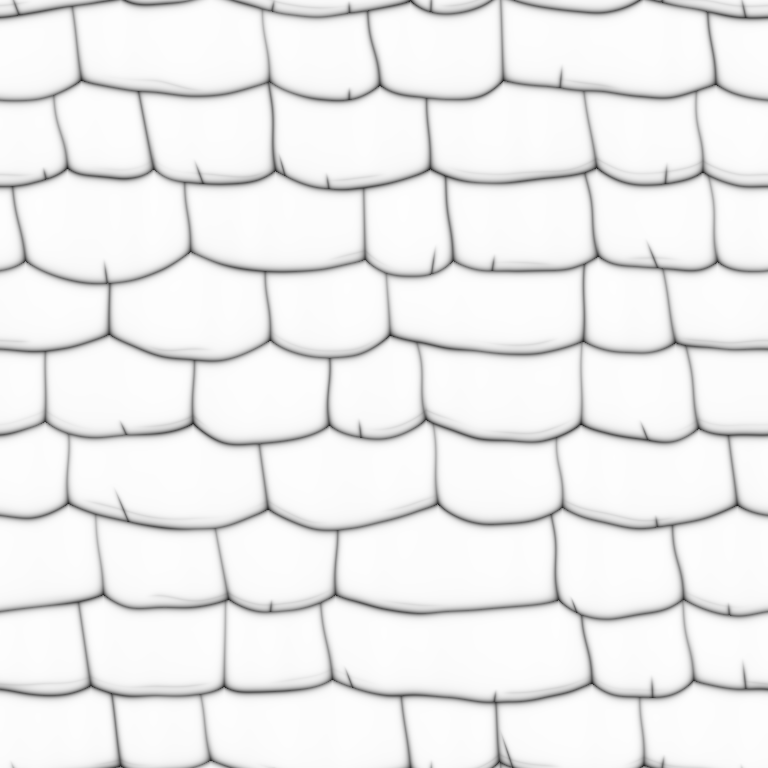
Write a Shadertoy shader that draws this texture map.

```glsl
const float ROWS = 9.0;
const float MIN_TILES = 5.0;        // shingles per row, some rows get one more
const float JOINT_JITTER = 0.74;    // share of a cell a joint may wander in
const float ROW_JITTER = 0.010;
const float SAG = 0.023;            // depth of the rounded lower edge
const float MAX_SLANT = 0.20;
const float EDGE_SOFTNESS = 0.0034;
const float EDGE_INK = 0.76;
const float JOINT_SOFTNESS = 0.0022;
const float CRACK_CELLS = 10.0;
const float CRACK_CHANCE = 0.30;
const float CRACK_SOFTNESS = 0.0019;
const float LIP_INK = 0.13;
const float PAPER = 0.995;
const float TAU = 6.28319;

float hash(vec2 p) {
    return fract(sin(dot(p, vec2(127.1, 311.7))) * 43758.5453);
}

// Value noise along x that wraps after the given number of cells
float noise(float x, float cells, float seed) {
    float t = x * cells;
    float i = floor(t);
    float f = smoothstep(0.0, 1.0, t - i);
    return mix(hash(vec2(mod(i, cells), seed)),
               hash(vec2(mod(i + 1.0, cells), seed)), f);
}

float tileCount(float row) {
    return MIN_TILES + step(0.5, hash(vec2(row, 3.7)));
}

float jointX(float row, float i, float count) {
    float h = hash(vec2(mod(i, count), row + 20.0));
    return (i + 0.5 + JOINT_JITTER * (h - 0.5)) / count;
}

// Height of the scalloped lower edge of a row
float edgeY(float rowIndex, float x) {
    float row = mod(rowIndex, ROWS);
    float count = tileCount(row);
    float cell = floor(x * count);
    if (x < jointX(row, cell, count)) cell -= 1.0;
    float left = jointX(row, cell, count);
    float width = jointX(row, cell + 1.0, count) - left;
    float across = abs(2.0 * (x - left) / width - 1.0);

    float depth = SAG * smoothstep(-0.04, 0.2, width);
    depth *= 0.65 + 0.5 * hash(vec2(mod(cell, count), row + 40.0));
    float sag = depth * (1.0 - pow(across, 2.8));

    float wave = 0.005 * sin(TAU * (2.0 * x + hash(vec2(row, 5.1))))
               + 0.003 * sin(TAU * (5.0 * x + hash(vec2(row, 6.3))))
               + 0.004 * (noise(x, 24.0, row + 60.0) - 0.5);
    return rowIndex / ROWS + ROW_JITTER * (hash(vec2(row, 8.9)) - 0.5) + wave - sag;
}

float stroke(float dist, float softness, float pixel) {
    return exp(-sqrt(dist * dist + 0.2 * pixel * pixel) / softness);
}

// Slanted gaps between neighbours, darkest at the foot
float jointInk(float row, float x, float h, float pixel) {
    float count = tileCount(row);
    float cell = floor(x * count);
    float foot = exp(-max(h, 0.0) / 0.018);
    float light = 1.0;
    for (float i = -1.0; i <= 1.0; i++) {
        float id = mod(cell + i, count);
        float slant = MAX_SLANT * (hash(vec2(id, row + 80.0)) - 0.1);
        float bend = 0.004 * (hash(vec2(id, row + 100.0)) - 0.5) * sin(h * 60.0);
        float dist = x - jointX(row, cell + i, count) + slant * h + bend;
        float faint = 0.28 + 0.38 * hash(vec2(id, row + 120.0));
        float ink = mix(faint, 0.74, max(foot, 0.6 * exp(-h / 0.05)));
        light *= 1.0 - ink * stroke(dist, JOINT_SOFTNESS * (1.0 + 1.1 * foot), pixel);
    }
    return 1.0 - light;
}

// Short tapered splits rising from the lower edge
float crackInk(float row, float x, float h, float pixel) {
    float cell = floor(x * CRACK_CELLS);
    vec2 id = vec2(cell, row + 140.0);
    float present = step(hash(id), CRACK_CHANCE);
    float size = hash(id + 17.0);
    float height = 0.018 + 0.03 * size * size;
    float center = (cell + 0.25 + 0.5 * hash(id + 31.0)) / CRACK_CELLS;
    float lean = 0.7 * (hash(id + 47.0) - 0.3);
    float taper = 1.0 - smoothstep(0.3, 1.0, h / height);
    return present * taper * 0.68 * stroke(x - center + lean * h, CRACK_SOFTNESS, pixel);
}

void mainImage(out vec4 fragColor, in vec2 fragCoord) {
    vec2 uv = fragCoord / iResolution.y;
    float pixel = 1.0 / iResolution.y;

    // Find the row whose shingle covers this point
    float rowIndex = floor(uv.y * ROWS);
    if (uv.y < edgeY(rowIndex, uv.x)) rowIndex -= 1.0;
    else if (uv.y >= edgeY(rowIndex + 1.0, uv.x)) rowIndex += 1.0;
    float row = mod(rowIndex, ROWS);
    float above = mod(rowIndex + 1.0, ROWS);
    float h = uv.y - edgeY(rowIndex, uv.x);
    float gap = edgeY(rowIndex + 1.0, uv.x) - uv.y;

    // Edge lines with uneven weight
    float lowInk = EDGE_INK * (0.75 + 0.3 * noise(uv.x, 19.0, row + 160.0));
    float highInk = EDGE_INK * (0.75 + 0.3 * noise(uv.x, 19.0, above + 160.0));
    float light = 1.0 - lowInk * stroke(h, EDGE_SOFTNESS, pixel);
    light *= 1.0 - highInk * stroke(gap, EDGE_SOFTNESS * 0.9, pixel);

    light *= 1.0 - jointInk(row, uv.x, h, pixel);
    light *= 1.0 - crackInk(row, uv.x, h, pixel);

    // Broken pale lip and soft smudges on the face
    float lipHeight = 0.007 + 0.009 * noise(uv.x, 15.0, row + 180.0);
    float lipMask = smoothstep(0.4, 0.8, noise(uv.x, 13.0, row + 200.0));
    light *= 1.0 - LIP_INK * lipMask * stroke(h - lipHeight, 0.0025, pixel);
    light *= 1.0 - 0.03 * exp(-h / 0.02) - 0.008 * noise(uv.x, 40.0, row + 220.0);

    fragColor = vec4(vec3(PAPER * light), 1.0);
}
```
